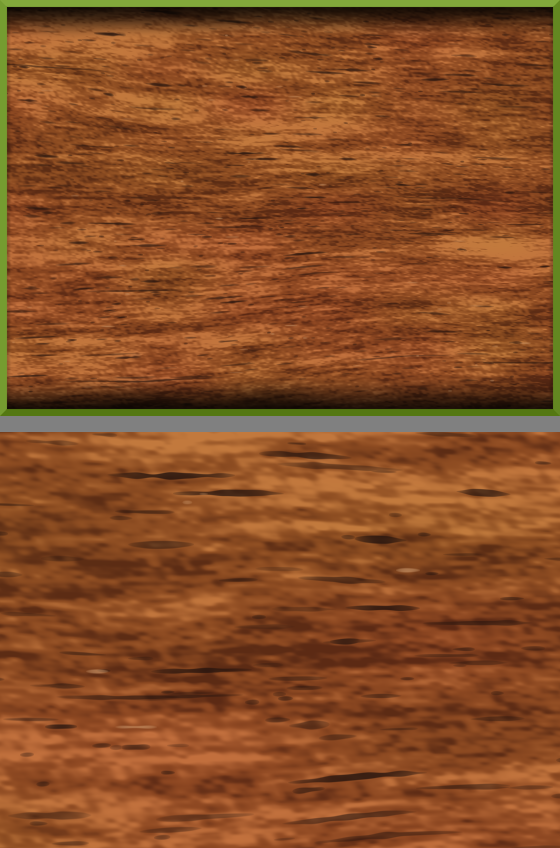
Top, the full canvas; bottom, a detail of the centre.
Write a Shadertoy shader that draws this texture.

```glsl
// Reddish brown wood board with dark pores, shaded edges and a bevelled green frame.

float hash(vec2 cell) {
    vec3 h = fract(cell.xyx * vec3(0.1031, 0.1030, 0.0973));
    h += dot(h, h.yzx + 33.33);
    return fract((h.x + h.y) * h.z);
}

// Value noise centred on zero
float noise(vec2 p) {
    vec2 i = floor(p), f = fract(p);
    f = f * f * (3.0 - 2.0 * f);
    float low = mix(hash(i), hash(i + vec2(1, 0)), f.x);
    float high = mix(hash(i + vec2(0, 1)), hash(i + vec2(1, 1)), f.x);
    return mix(low, high, f.y) - 0.5;
}

// Scattered tapered dashes, one candidate per cell
float dashes(vec2 p, vec2 cellSize, float thickness, float density, float seed) {
    float pixel = 1.0 / iResolution.y;
    vec2 home = floor(p / cellSize);
    float cover = 0.0;
    for (int j = -1; j <= 1; j++)
    for (int i = -1; i <= 1; i++) {
        vec2 cell = home + vec2(i, j);
        vec2 id = cell + seed;
        float cluster = 1.0 + 2.4 * noise(cell * cellSize * vec2(3.0, 8.0) + seed);
        if (hash(id + 71.0) > density * cluster) continue;
        vec2 centre = (cell + vec2(hash(id), hash(id + 19.0))) * cellSize;
        float halfLength = cellSize.x * mix(0.12, 0.6, pow(hash(id + 37.0), 2.0));
        vec2 d = p - centre;
        float along = d.x / halfLength;
        float taper = sqrt(max(0.0, 1.0 - along * along));
        float halfWidth = thickness * taper * (0.8 + 0.8 * noise(p * vec2(70, 30)));
        float mark = 1.0 - smoothstep(-pixel, pixel, abs(d.y) - halfWidth);
        cover = max(cover, mark * taper * mix(0.5, 1.0, hash(id + 53.0)));
    }
    return cover;
}

vec3 wood(vec2 p) {
    // Grain drifts down to the right above, up to the right below
    vec2 q = p;
    q.y += p.x * mix(-0.05, 0.07, smoothstep(0.1, 0.8, p.y));
    q.y += 0.035 * noise(p * vec2(2.2, 4.0)) + 0.007 * noise(p * vec2(9, 20));

    // Broad bands, streaks, mottling, fibres and fine grain
    float tone = 0.53;
    tone += 0.50 * noise(q * vec2(1.4, 9.0) + 4.0);
    tone += 0.42 * noise(q * vec2(3.5, 44.0) + 17.0);
    tone += 0.40 * noise(q * vec2(10.0, 26.0) + 31.0);
    tone += 0.46 * noise(q * vec2(13.0, 140.0) + 47.0);
    tone += 0.38 * noise(q * vec2(42.0, 190.0) + 59.0);
    tone += 0.42 * noise(vec2(q.x + 0.5 * q.y, q.y) * vec2(120.0, 240.0));

    // Pale figure along three bands
    float figure = exp(-pow((q.y - 0.91) / 0.04, 2.0))
                 + exp(-pow((q.y - 0.43) / 0.05, 2.0))
                 + exp(-pow((q.y - 0.12) / 0.05, 2.0));
    tone += 0.17 * figure - 0.05;

    vec3 color = mix(vec3(0.36, 0.17, 0.08), vec3(0.55, 0.29, 0.13),
                     smoothstep(0.0, 0.5, tone));
    color = mix(color, vec3(0.76, 0.46, 0.24), smoothstep(0.42, 1.05, tone));
    color *= vec3(1.0, 1.0 + 0.12 * noise(p * vec2(5, 12) + 80.0), 1.0);

    // Dark pores from short flecks to long cracks, then rare pale specks
    float pores = 0.55 * dashes(q, vec2(0.045, 0.014), 0.0022, 0.22, 3.0);
    pores = max(pores, 0.85 * dashes(q, vec2(0.10, 0.030), 0.0033, 0.24, 29.0));
    pores = max(pores, 0.80 * dashes(q, vec2(0.36, 0.110), 0.0024, 0.30, 61.0));
    color = mix(color, vec3(0.14, 0.075, 0.055), pores);
    float specks = dashes(p, vec2(0.03, 0.03), 0.0016, 0.025, 97.0);
    return mix(color, vec3(0.82, 0.62, 0.44), 0.6 * specks);
}

void mainImage(out vec4 fragColor, in vec2 fragCoord) {
    vec2 p = fragCoord / iResolution.y;
    float aspect = iResolution.x / iResolution.y;
    float pixel = 1.0 / iResolution.y;
    float frameWidth = 0.0168;

    float sideGap = min(p.x, aspect - p.x);
    float topGap = 1.0 - p.y;
    float endGap = min(p.y, topGap);

    // Board darkens toward its top and bottom edges
    vec3 color = wood(p);
    float wobble = 0.012 * noise(p * vec2(6, 20));
    float topLight = smoothstep(-0.01, 0.085, topGap - frameWidth + wobble);
    float bottomLight = smoothstep(-0.015, 0.085, p.y - frameWidth + wobble);
    color *= mix(0.1, 1.0, topLight * bottomLight);
    color *= mix(0.8, 1.0, smoothstep(0.0, 0.012, sideGap - frameWidth));

    // Bevelled frame with mitred corners, lit from the upper left
    vec3 sides = p.x < 0.5 * aspect ? vec3(0.46, 0.61, 0.19) : vec3(0.39, 0.53, 0.13);
    vec3 ends = p.y > 0.5 ? vec3(0.51, 0.66, 0.23) : vec3(0.33, 0.47, 0.07);
    vec3 frame = mix(sides, ends, smoothstep(-pixel, pixel, sideGap - endGap));
    float inside = min(sideGap, endGap) - frameWidth;
    color = mix(frame, color, smoothstep(-0.7 * pixel, 0.7 * pixel, inside));

    fragColor = vec4(color, 1.0);
}
```
